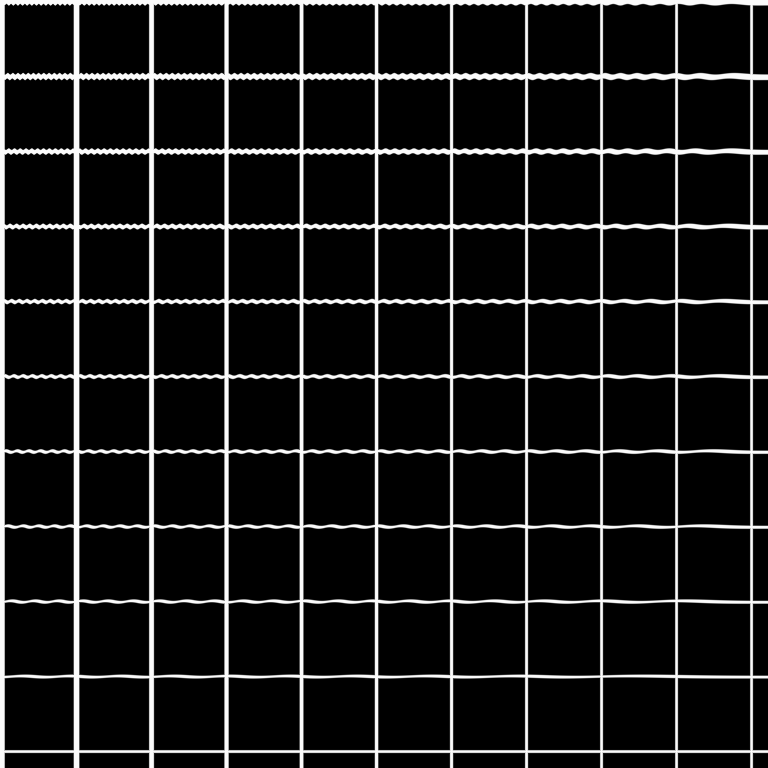
This pattern is drawn by a Shadertoy shader. Its source:

```glsl
// White grid on black. Lines thicken toward the left and the top, and the
// horizontal ones have a rope-like edge ripple whose frequency falls to the
// right and to the bottom. Each line is a soft band around its nearest centre.

#define PITCH 0.09766        // spacing of lines, in canvas widths
#define OFFSET 0.0020        // centre of the first line from left and top
#define LAST_LINE 10.0       // index of the smooth last line
#define THIN 0.00180         // half width of the thinnest line
#define SWELL 0.0024         // extra half width at the left or top
#define SOFTNESS 0.0011      // half width of the edge blur
#define RIPPLE 0.0010        // height of the edge ripple
#define RIPPLE_CYCLES 170.0  // ripple frequency at the top left, per canvas
#define RIPPLE_FADE 1.7      // how the frequency falls toward the right
#define LEAN 1.2             // phase shift between upper and lower edges
#define INK vec3(0.985)
#define GROUND vec3(0.0)

const float TAU = 6.2831853;

float band(float dist, float halfWidth, float blur) {
    return 1.0 - smoothstep(-blur, blur, abs(dist) - halfWidth);
}

// Half width of a line by its index from the thick side
float lineHalfWidth(float index) {
    float nearness = max(1.0 - index / LAST_LINE, 0.0);
    return THIN + SWELL * pow(nearness, 2.5);
}

// Edge ripple; the phase is the integral of a frequency that falls with x
float ripple(float x, float row, float side) {
    float strength = max(1.0 - row / LAST_LINE, 0.0);
    float cycles = RIPPLE_CYCLES * strength / RIPPLE_FADE
                 * pow(max(1.0 - x, 0.0), RIPPLE_FADE);
    float height = RIPPLE * smoothstep(0.0, 0.15, strength);
    return height * sin(TAU * cycles + LEAN * side);
}

void mainImage(out vec4 fragColor, in vec2 fragCoord) {
    vec2 p = fragCoord / iResolution.xy;
    p.y = 1.0 - p.y;
    float blur = max(SOFTNESS, 0.6 / min(iResolution.x, iResolution.y));

    // Nearest line in each direction, and signed distance to it
    vec2 grid = (p - OFFSET) / PITCH;
    vec2 index = floor(grid + 0.5);
    vec2 dist = (grid - index) * PITCH;

    float vertical = band(dist.x, lineHalfWidth(index.x), blur);
    float rowHalf = lineHalfWidth(index.y) + ripple(p.x, index.y, sign(dist.y));
    float horizontal = band(dist.y, rowHalf, blur);

    fragColor = vec4(mix(GROUND, INK, max(vertical, horizontal)), 1.0);
}
```
